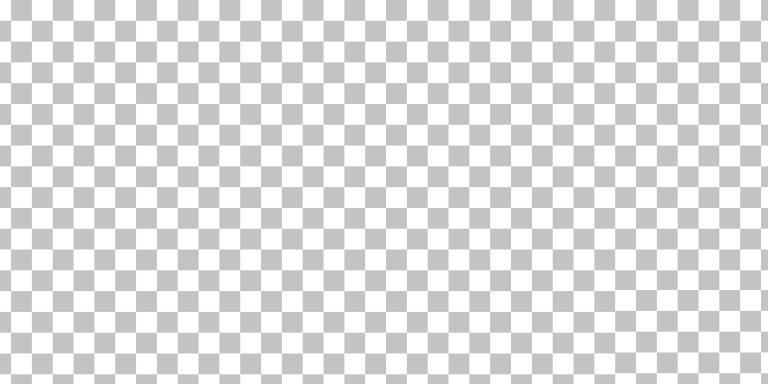
This pattern is drawn by a Shadertoy shader. Its source:

```glsl
const vec3 WHITE = vec3(1.0);
const vec3 GREY = vec3(0.763);

// Signed distance to the nearest cell edge: positive in even cells, negative in odd
vec2 alternatingDistance(vec2 cells) {
    return 0.5 - abs(mod(cells + 0.5, 2.0) - 1.0);
}

// Box-filtered checkerboard: 1 in cells of even parity, 0 in the others
float checkerCoverage(vec2 cells, vec2 pixelInCells) {
    vec2 side = clamp(2.0 * alternatingDistance(cells) / pixelInCells, -1.0, 1.0);
    return 0.5 + 0.5 * side.x * side.y;
}

// Slight upward slip of the rows beyond a given column and row
vec2 slipRows(vec2 cells, vec2 start, float amount) {
    vec2 beyond = step(start, cells);
    return cells + vec2(0.0, amount * beyond.x * beyond.y);
}

void mainImage(out vec4 fragColor, in vec2 fragCoord) {
    // Canvas height is one unit, measured down from the top left
    vec2 position = vec2(fragCoord.x, iResolution.y - fragCoord.y) / iResolution.y;

    // Cell grid, with a partial column at the left edge
    vec2 cellSize = vec2(0.05425, 0.05415);
    vec2 gridOrigin = vec2(0.0288, 0.0);
    vec2 cells = (position - gridOrigin) / cellSize;
    cells = slipRows(cells, vec2(29.0, 13.5), 0.05);

    vec2 pixelInCells = 1.0 / (iResolution.y * cellSize);
    float grey = checkerCoverage(cells, pixelInCells);
    fragColor = vec4(mix(WHITE, GREY, grey), 1.0);
}
```
